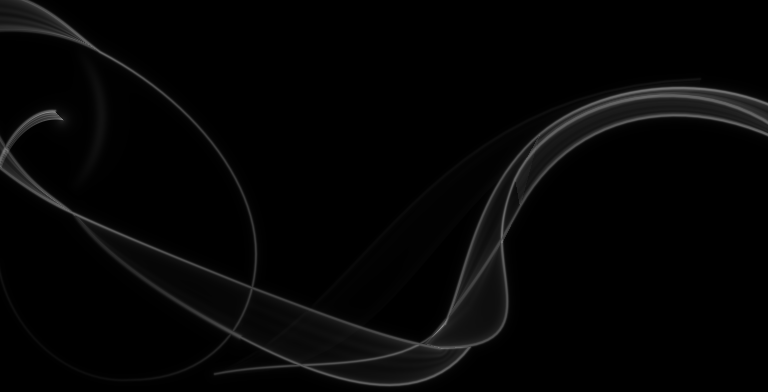
Reproduce this background procedurally as a Shadertoy shader.

```glsl
const float CANVAS_WIDTH = 768.0; // design units across the canvas
const int SEGMENTS = 24;

float hash(float n) {
    n = fract(n * 0.1031);
    n *= n + 33.33;
    return fract(n * (n + n));
}

float noise(float x) {
    float f = fract(x);
    return mix(hash(floor(x)), hash(floor(x) + 1.0), f * f * (3.0 - 2.0 * f));
}

// Cubic Bezier with its control points in the matrix columns
vec2 bezier(mat4x2 c, float t) {
    float s = 1.0 - t;
    return c * vec4(s * s * s, 3.0 * s * s * t, 3.0 * s * t * t, t * t * t);
}

// 1 when a ray going right from p crosses the segment ab
float crossing(vec2 p, vec2 a, vec2 b) {
    if ((a.y > p.y) == (b.y > p.y)) return 0.0;
    return step(p.x, a.x + (p.y - a.y) * (b.x - a.x) / (b.y - a.y));
}

// Distance to the curve, nearest parameter, number of ray crossings
vec3 trace(vec2 p, mat4x2 c) {
    vec3 result = vec3(1e4, 0.0, 0.0);
    vec2 a = c[0];
    for (int i = 1; i <= SEGMENTS; i++) {
        vec2 b = bezier(c, float(i) / float(SEGMENTS));
        vec2 ab = b - a;
        float h = clamp(dot(p - a, ab) / dot(ab, ab), 0.0, 1.0);
        float d = length(p - a - ab * h);
        if (d < result.x) result.xy = vec2(d, (float(i - 1) + h) / float(SEGMENTS));
        result.z += crossing(p, a, b);
        a = b;
    }
    return result;
}

// Bright line; light holds its start, middle and end strength
float strand(vec2 p, mat4x2 c, float width, vec3 light) {
    vec3 k = trace(p, c);
    float strength = mix(mix(light.x, light.y, k.y), mix(light.y, light.z, k.y), k.y);
    float core = exp(-k.x * k.x / (width * width));
    return strength * (0.85 * core + 0.15 * exp(-k.x / (3.0 * width)));
}

// Silky veil between two curves; light holds its start, middle and end strength
float veil(vec2 p, mat4x2 c1, mat4x2 c2, vec3 light, float seed) {
    vec3 k1 = trace(p, c1), k2 = trace(p, c2);
    float crossings = k1.z + k2.z + crossing(p, c1[0], c2[0]) + crossing(p, c1[3], c2[3]);
    float inside = mod(crossings, 2.0);
    float across = k1.x / (k1.x + k2.x + 0.001);
    float t = mix(k1.y, k2.y, across);
    float edge = min(k1.x, k2.x);
    float strength = mix(mix(light.x, light.y, t), mix(light.y, light.z, t), t);
    float silk = mix(0.7, 1.3, noise(across * 9.0 + seed));
    return inside * smoothstep(0.0, 1.5, edge) * strength * silk * (0.6 + 0.8 * exp(-edge / 5.0));
}

void mainImage(out vec4 fragColor, in vec2 fragCoord) {
    vec2 p = fragCoord * CANVAS_WIDTH / iResolution.x;
    float thin = max(1.3, 0.7 * CANVAS_WIDTH / iResolution.x);

    // Left loop
    mat4x2 foldTop = mat4x2(-5, 400, 45, 393, 70, 362, 100, 340);
    mat4x2 foldBase = mat4x2(-5, 361, 40, 364, 75, 354, 100, 340);
    mat4x2 arcRight = mat4x2(100, 340, 190, 293, 256, 213, 256, 138);
    mat4x2 arcBase = mat4x2(256, 138, 256, 73, 215, 12, 130, 12);
    mat4x2 arcLeft = mat4x2(130, 12, 70, 8, 10, 58, -2, 128);
    mat4x2 innerGlow = mat4x2(75, 345, 112, 305, 110, 240, 70, 200);
    mat4x2 hookOuter = mat4x2(-2, 227, 10, 262, 35, 283, 55, 281);
    mat4x2 hookInner = mat4x2(2, 224, 14, 258, 40, 276, 64, 271);

    // Descending ribbon
    mat4x2 tailTop = mat4x2(-5, 263, 25, 208, 50, 198, 75, 177);
    mat4x2 tailBase = mat4x2(-5, 228, 20, 208, 45, 191, 75, 178);
    mat4x2 slopeTop = mat4x2(75, 178, 125, 155, 190, 129, 250, 105);
    mat4x2 slopeBase = mat4x2(75, 177, 110, 128, 190, 81, 240, 55);
    mat4x2 troughTop = mat4x2(250, 105, 320, 79, 385, 53, 440, 44);
    mat4x2 troughBase = mat4x2(240, 55, 330, 8, 420, -20, 470, 45);
    mat4x2 lowWisp = mat4x2(215, 18, 300, 35, 400, 15, 445, 68);

    // Rising ribbon and crest
    mat4x2 curl = mat4x2(440, 44, 530, 43, 505, 93, 502, 148);
    mat4x2 curlRise = mat4x2(502, 148, 501, 173, 507, 193, 515, 213);
    mat4x2 riseOuter = mat4x2(445, 68, 465, 113, 475, 203, 540, 258);
    mat4x2 riseInner = mat4x2(425, 48, 470, 98, 500, 148, 520, 185);
    mat4x2 crestOuter = mat4x2(540, 258, 600, 308, 700, 318, 775, 285);
    mat4x2 crestMid = mat4x2(515, 213, 550, 288, 680, 328, 775, 265);
    mat4x2 crestInner = mat4x2(520, 185, 570, 273, 670, 301, 775, 254);
    mat4x2 hazeTop = mat4x2(215, 18, 370, 83, 420, 303, 700, 313);
    mat4x2 hazeBase = mat4x2(215, 18, 440, 3, 430, 283, 700, 301);

    // Translucent veils add up
    float glow = veil(p, foldTop, foldBase, vec3(0.13, 0.15, 0.2), 1.0);
    glow += veil(p, hookOuter, hookInner, vec3(0.12, 0.16, 0.3), 4.0);
    glow += veil(p, tailTop, tailBase, vec3(0.12, 0.16, 0.2), 7.0);
    glow += veil(p, slopeTop, slopeBase, vec3(0.06, 0.02, 0.04), 11.0);
    glow += veil(p, troughTop, troughBase, vec3(0.04, 0.07, 0.13), 15.0);
    glow += veil(p, riseOuter, riseInner, vec3(0.13, 0.11, 0.04), 19.0);
    glow += veil(p, riseInner, curl, vec3(0.12, 0.07, 0.1), 23.0);
    glow += veil(p, crestOuter, crestMid, vec3(0.08, 0.2, 0.13), 29.0);
    glow += veil(p, crestMid, crestInner, vec3(0.08, 0.12, 0.1), 31.0);
    glow += veil(p, hazeTop, hazeBase, vec3(0.01, 0.012, 0.02), 37.0);
    glow += 0.15 * exp(-length(p - vec2(62, 272)) / 5.0);
    glow += strand(p, innerGlow, 6.0, vec3(0.0, 0.13, 0.0));

    // Strands merge by maximum so that joined ends stay even
    float lines = strand(p, foldTop, thin, vec3(0.25, 0.3, 0.4));
    lines = max(lines, strand(p, foldBase, thin, vec3(0.15, 0.2, 0.3)));
    lines = max(lines, strand(p, arcRight, thin, vec3(0.4, 0.16, 0.24)));
    lines = max(lines, strand(p, arcBase, thin, vec3(0.24, 0.14, 0.06)));
    lines = max(lines, strand(p, arcLeft, thin, vec3(0.06, 0.03, 0.07)));
    lines = max(lines, strand(p, hookOuter, thin, vec3(0.3, 0.3, 0.4)));
    lines = max(lines, strand(p, tailTop, thin, vec3(0.2, 0.3, 0.35)));
    lines = max(lines, strand(p, tailBase, thin, vec3(0.3, 0.3, 0.4)));
    lines = max(lines, strand(p, slopeTop, thin, vec3(0.4, 0.32, 0.27)));
    lines = max(lines, strand(p, slopeBase, 1.6 * thin, vec3(0.16, 0.12, 0.3)));
    lines = max(lines, strand(p, troughTop, thin, vec3(0.27, 0.22, 0.35)));
    lines = max(lines, strand(p, troughBase, thin, vec3(0.3, 0.42, 0.36)));
    lines = max(lines, strand(p, lowWisp, thin, vec3(0.2, 0.35, 0.25)));
    lines = max(lines, strand(p, curl, thin, vec3(0.35, 0.26, 0.38)));
    lines = max(lines, strand(p, curlRise, thin, vec3(0.38, 0.32, 0.36)));
    lines = max(lines, strand(p, riseOuter, thin, vec3(0.35, 0.3, 0.32)));
    lines = max(lines, strand(p, riseInner, thin, vec3(0.2, 0.3, 0.28)));
    lines = max(lines, strand(p, crestOuter, thin, vec3(0.32, 0.5, 0.42)));
    lines = max(lines, strand(p, crestMid, thin, vec3(0.36, 0.38, 0.4)));
    lines = max(lines, strand(p, crestInner, thin, vec3(0.28, 0.4, 0.4)));
    lines = max(lines, strand(p, hazeTop, thin, vec3(0.02, 0.03, 0.07)));

    fragColor = vec4(vec3(min(glow + lines, 1.0)), 1.0);
}
```
